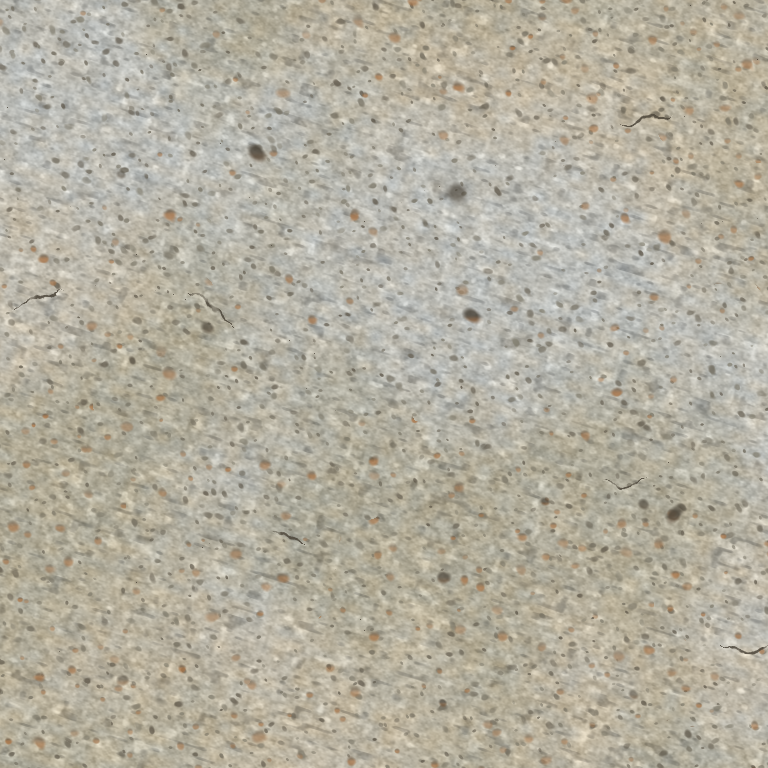
Reproduce this texture procedurally as a WebGL 2 fragment shader.

```glsl
#version 300 es
precision highp float;
// Weathered sandstone: fine pale grain, warm and cool stains, rusty pits and short cracks.
uniform vec2 u_resolution;
out vec4 fragColor;

#define COOL_STONE vec3(0.735, 0.735, 0.710)
#define WARM_STONE vec3(0.755, 0.720, 0.645)
#define OLIVE_STAIN vec3(0.670, 0.650, 0.570)
#define PIT_DARK vec3(0.330, 0.300, 0.250)
#define RUST vec3(0.660, 0.430, 0.240)
#define GRAIN_CELLS 125.0
#define GRAIN_CONTRAST 0.27
#define SPECK_DENSITY 0.42
#define RUST_DENSITY 0.30
#define CRACK_DENSITY 0.36
#define CRACK_WIDTH 0.0032

vec4 hash4(vec2 cell, int seed) {
  uvec4 v = uvec4(ivec4(ivec2(cell), seed, 7)) * 1664525u + 1013904223u;
  for (int i = 0; i < 2; i++) {
    v.x += v.y * v.w;
    v.y += v.z * v.x;
    v.z += v.x * v.y;
    v.w += v.y * v.z;
    v ^= v >> 16u;
  }
  return vec4(v >> 8u) / 16777216.0;
}

float noise(vec2 p, int seed) {
  vec2 cell = floor(p), f = fract(p);
  f = f * f * (3.0 - 2.0 * f);
  float low = mix(hash4(cell, seed).x, hash4(cell + vec2(1, 0), seed).x, f.x);
  float high = mix(hash4(cell + vec2(0, 1), seed).x, hash4(cell + 1.0, seed).x, f.x);
  return mix(low, high, f.y);
}

float fbm(vec2 p, int seed) {
  float sum = 0.0, weight = 0.5;
  for (int i = 0; i < 5; i++) {
    sum += weight * noise(p, seed + i);
    p = mat2(0.8, 0.6, -0.6, 0.8) * p * 2.03;
    weight *= 0.5;
  }
  return sum / 0.96875;
}

vec2 rotate(vec2 p, float angle) {
  float c = cos(angle), s = sin(angle);
  return vec2(c * p.x + s * p.y, c * p.y - s * p.x);
}

// Scattered ragged pits: x = coverage, y = height inside the pit, z = random tone.
vec3 pits(vec2 p, float cells, float density, float radius, float stretch, int seed) {
  vec3 best = vec3(0.0);
  vec2 home = floor(p * cells);
  float ragged = 0.65 + 0.7 * noise(p * 0.9 / radius, seed + 1);
  for (int y = -1; y <= 1; y++)
  for (int x = -1; x <= 1; x++) {
    vec2 cell = home + vec2(x, y);
    vec4 h = hash4(cell, seed);
    if (h.z > density) continue;
    vec4 k = hash4(cell, seed + 2);
    vec2 offset = p - (cell + h.xy) / cells;
    vec2 q = rotate(offset, -0.45 + 1.8 * (k.x - 0.5)) * vec2(1.0 / stretch, 1.0);
    float size = radius * mix(0.4, 1.0, h.w * h.w) * ragged;
    float cover = 1.0 - smoothstep(0.45, 1.15, length(q) / size);
    cover *= mix(0.55, 1.0, k.y);
    if (cover > best.x) best = vec3(cover, offset.y / size, k.z);
  }
  return best;
}

// Short tapered cracks: x = dark cleft, y = pale lip just below it.
vec2 cracks(vec2 p) {
  const float CELLS = 4.5;
  vec2 result = vec2(0.0), home = floor(p * CELLS);
  float wobble = (fbm(p * 38.0, 60) - 0.5) * 0.024;
  float breakup = smoothstep(0.2, 0.5, noise(p * 75.0, 66));
  for (int y = -1; y <= 1; y++)
  for (int x = -1; x <= 1; x++) {
    vec2 cell = home + vec2(x, y);
    vec4 h = hash4(cell, 70);
    if (h.z > CRACK_DENSITY) continue;
    vec4 k = hash4(cell, 71);
    float angle = mix(-0.75, 0.5, k.x);
    vec2 q = rotate(p - (cell + 0.2 + 0.6 * h.xy) / CELLS, angle);
    float along = q.x / mix(0.022, 0.045, h.w);
    q.y += wobble + (k.y - 0.5) * 0.018 * along * along;
    float width = CRACK_WIDTH * mix(0.5, 1.0, k.z) * max(1.0 - along * along, 0.0);
    float cleft = 1.0 - smoothstep(0.35, 1.2, abs(q.y) / (width + 0.00001));
    float lip = 1.0 - smoothstep(0.3, 1.6, abs(q.y + 2.0 * width) / (width + 0.00001));
    result = max(result, vec2(cleft * mix(0.45, 1.0, breakup), lip));
  }
  return result;
}

void main() {
  vec2 p = gl_FragCoord.xy / min(u_resolution.x, u_resolution.y);

  // Broad stains, with a cool band sloping across the upper part
  float band = (p.y + 0.38 * p.x - 0.91) / 0.2;
  float cool = exp(-band * band);
  float warmth = smoothstep(0.2, 0.75, fbm(p * 3.2, 10) + 0.15 - 0.38 * cool);
  float olive = smoothstep(0.45, 0.75, fbm(p * 2.7 + 5.0, 20) - 0.12 * cool);
  vec3 color = mix(COOL_STONE, WARM_STONE, warmth);
  color = mix(color, OLIVE_STAIN, 0.75 * olive);

  // Grain, slightly flattened, with pale flecks and fine crevices
  vec2 g = rotate(p, -0.3) * vec2(0.85, 1.15) * GRAIN_CELLS;
  float grain = 0.35 * noise(g, 30) + 0.4 * noise(g * 1.9, 31) + 0.25 * noise(g * 3.1, 32) - 0.5;
  color += GRAIN_CONTRAST * grain + 0.05 * (fbm(p * 28.0, 33) - 0.5);
  color += 0.09 * smoothstep(0.68, 0.95, noise(g * 0.75, 38));
  float crevice = smoothstep(0.7, 0.95, noise(g * vec2(0.65, 1.1), 39));
  color *= 1.0 - 0.17 * crevice;
  color += vec3(0.03, 0.0, -0.04) * (noise(g * 0.5, 40) - 0.5);

  // Small dark specks, rusty specks gathered in the warm areas, few large pits
  vec3 speck = pits(p, 62.0, SPECK_DENSITY, 0.0048, 1.5, 80);
  color = mix(color, mix(PIT_DARK, OLIVE_STAIN * 0.75, speck.z), 0.75 * speck.x);
  vec3 rusty = pits(p, 36.0, RUST_DENSITY * mix(0.4, 1.2, warmth), 0.0085, 1.15, 90);
  vec3 rustTone = mix(RUST, PIT_DARK, smoothstep(-0.1, 0.7, rusty.y) * 0.75);
  color = mix(color, mix(rustTone, WARM_STONE * 0.8, 0.5 * rusty.z), 0.75 * rusty.x);
  vec3 pit = pits(p, 8.0, 0.2, 0.014, 1.25, 100);
  vec3 pitTone = mix(PIT_DARK * 0.85, RUST * 0.8, smoothstep(0.2, -0.6, pit.y) * pit.z);
  color = mix(color, pitTone, 0.85 * pit.x);

  // Cracks
  vec2 crack = cracks(p);
  color += 0.05 * crack.y;
  color = mix(color, PIT_DARK * 0.9, 0.85 * crack.x);

  fragColor = vec4(clamp(color, 0.0, 1.0), 1.0);
}
```
